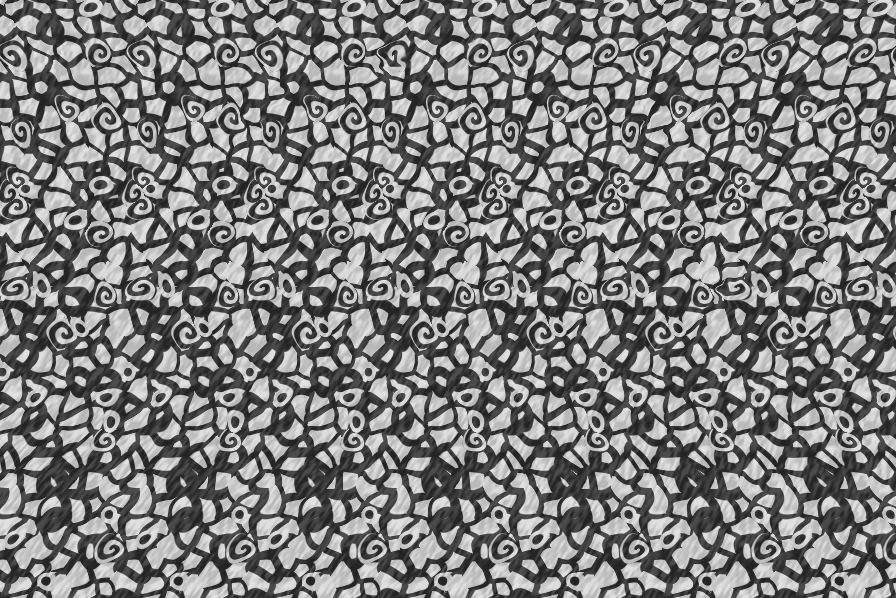
This pattern is drawn by a WebGL 2 fragment shader. Its source:

```glsl
#version 300 es
precision highp float;
// Stereogram wallpaper: seven repeats of pale carved shards, rings and spirals on dark grained paper.

uniform vec2 u_resolution;
out vec4 outColor;

const float TAU = 6.28318;
const float REPEATS = 6.75;              // repeats across at the flat rims
const float DOME_DENSITY = 0.95;         // extra repeats per width over the dome
const float DOME_WIDTH = 0.42;
const vec2 DOME_CENTER = vec2(0.5, 0.55);
const vec2 CELLS = vec2(6.0, 29.0);      // shards per repeat, across and down
const float BEND = 0.12;                 // in cell units, as are gaps and radii
const float GAP_THIN = 0.09, GAP_THICK = 0.20;
const float DARK_HALF_GAP = 0.32;
const float DARK_SHARE = 0.15;
const float CURVE = 0.45;                // bow of the shard sides
const float RING_FROM = 0.82;            // cell kinds above this are rings
const float SPIRAL_FROM = 0.90;          // and above this spirals
const float JOIN_SHARE = 0.10;
const float SPIRAL_PITCH = 0.43;
const float SPIRAL_RADIUS = 0.62;
const float TEAR = 0.07;
const vec2 GRAIN = vec2(44.0, 100.0);    // fibres per repeat, across and down
const float GRAIN_SLANT = 115.0;
const vec3 INK_LOW = vec3(0.14), INK_HIGH = vec3(0.30);
const vec3 PAPER_LOW = vec3(0.72), PAPER_HIGH = vec3(0.88);

vec2 hash2(vec2 p) {
    vec3 q = fract(vec3(p.xyx) * vec3(0.1031, 0.1030, 0.0973));
    q += dot(q, q.yzx + 33.33);
    return fract((q.xx + q.yz) * q.zy);
}

// Cell index that wraps across a repeat.
vec2 wrapId(vec2 id) { return vec2(mod(id.x, CELLS.x), id.y + 7.0); }

vec2 cellPoint(vec2 id) { return 0.08 + 0.84 * hash2(wrapId(id)); }

float cellKind(vec2 id) { return hash2(wrapId(id) + 41.0).x; }

// Value noise wrapping after `wrap` columns.
float wrapNoise(vec2 p, float wrap) {
    vec2 i = floor(p), f = fract(p);
    f = f * f * (3.0 - 2.0 * f);
    vec2 x = mod(vec2(i.x, i.x + 1.0), wrap);
    float low = mix(hash2(vec2(x.x, i.y)).x, hash2(vec2(x.y, i.y)).x, f.x);
    float high = mix(hash2(vec2(x.x, i.y + 1.0)).x, hash2(vec2(x.y, i.y + 1.0)).x, f.x);
    return mix(low, high, f.y);
}

// Horizontal phase: denser repeats over a dome, torn along its rim.
float repeatPhase(vec2 uv) {
    vec2 d = uv - DOME_CENTER;
    float rise = exp(-pow(abs(d.y) / 0.36, 4.0)) + 0.04 * sin(uv.y * 23.0);
    float phase = REPEATS * d.x + DOME_DENSITY * rise * DOME_WIDTH * tanh(d.x / DOME_WIDTH);
    float rim = (length(d / vec2(0.31, 0.36)) - 1.0) / 0.07;
    float patchy = smoothstep(0.45, 0.75, wrapNoise(uv * vec2(14.0, 9.0), 999.0));
    float jitter = wrapNoise(uv * vec2(85.0, 60.0) + 300.0, 999.0) - 0.5;
    return phase + 2.0 * TEAR * jitter * patchy * exp(-rim * rim);
}

// Signed field of the motif, positive on pale shards.
float shardField(vec2 p) {
    vec2 base = floor(p), f = p - base;
    vec2 nearOffset = vec2(0.0), nearVec = vec2(0.0), motifVec = vec2(9.0);
    float nearest = 99.0, motif = 0.0;
    for (int y = -1; y <= 1; y++)
    for (int x = -1; x <= 1; x++) {
        vec2 o = vec2(x, y), r = o + cellPoint(base + o) - f;
        float d = dot(r, r), kind = cellKind(base + o);
        if (d < nearest) { nearest = d; nearVec = r; nearOffset = o; }
        if (kind > RING_FROM && d < dot(motifVec, motifVec)) { motifVec = r; motif = kind; }
    }
    // Distance to bowed cell borders of varied width, some dropped to join shards.
    vec2 home = base + nearOffset;
    float homeKind = cellKind(home), field = 1.0;
    for (int y = -2; y <= 2; y++)
    for (int x = -2; x <= 2; x++) {
        vec2 id = home + vec2(x, y);
        vec2 r = id - base + cellPoint(id) - f, side = r - nearVec;
        if (dot(side, side) < 0.0001) continue;
        side = normalize(side);
        vec2 middle = 0.5 * (nearVec + r), edge = hash2(wrapId(home) + wrapId(id) + 90.0);
        float kind = cellKind(id), along = dot(middle, vec2(-side.y, side.x));
        bool dark = min(homeKind, kind) < DARK_SHARE;
        float bow = clamp(CURVE * (along * along - 0.08), -0.08, 0.08) * sign(homeKind - kind);
        float gap = homeKind < DARK_SHARE ? DARK_HALF_GAP : mix(GAP_THIN, GAP_THICK, edge.x);
        if (dark || edge.y > JOIN_SHARE) field = min(field, dot(middle, side) + bow - gap);
    }

    // Rings and spirals carved over the shards.
    float r = length(motifVec);
    if (motif > SPIRAL_FROM) {
        float hand = motif > 0.5 * (1.0 + SPIRAL_FROM) ? 1.0 : -1.0;
        float turn = fract(r / SPIRAL_PITCH + hand * atan(motifVec.y, motifVec.x + 0.00001) / TAU);
        float arm = 0.105 - abs(turn - 0.5) * SPIRAL_PITCH;
        field = max(min(field, r - SPIRAL_RADIUS), min(arm, SPIRAL_RADIUS + 0.02 - r));
    } else if (motif > RING_FROM) {
        field = min(max(field, 0.48 - r), r - 0.25);
    }
    return field;
}

void main() {
    vec2 uv = gl_FragCoord.xy / u_resolution;
    vec2 tile = vec2(repeatPhase(uv), uv.y);

    // Bend the cells with layered sines that close over each repeat.
    vec2 bend = sin(TAU * vec2(2.0 * tile.x + 9.0 * tile.y, 2.0 * tile.x - 8.0 * tile.y));
    bend += 0.5 * sin(TAU * vec2(13.0 * tile.y - tile.x, 3.0 * tile.x + 5.0 * tile.y));
    float field = shardField(tile * CELLS + BEND * bend);
    float soft = 0.65 * CELLS.y / u_resolution.y;
    float pale = smoothstep(-soft, soft, field);

    // Slanted fibres and broader creases.
    vec2 fibre = vec2(GRAIN.x * tile.x - GRAIN_SLANT * tile.y, GRAIN.y * tile.y);
    float grain = 0.65 * wrapNoise(fibre, GRAIN.x) + 0.35 * wrapNoise(fibre * 0.5 + 20.0, 0.5 * GRAIN.x);
    grain = smoothstep(0.2, 0.8, grain);

    outColor = vec4(mix(mix(INK_LOW, INK_HIGH, grain), mix(PAPER_LOW, PAPER_HIGH, grain), pale), 1.0);
}
```
